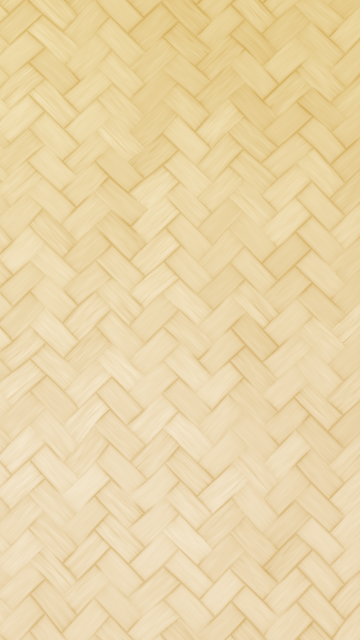
A Shadertoy shader for this texture:

```glsl
// Pale bamboo matting: a diagonal herringbone weave of two-by-one slats.
// Each slat gets its own tone, fibre grain, splits and soft uneven seams,
// over a wash that runs from yellow straw at the top to cream at the bottom.

#define REPEATS vec2(5.4, 19.2)    // zigzags across, rows down
#define VALLEY vec2(0.729, 0.167)  // position of one valley corner
#define ROW_DROP 0.05              // rows lost per zigzag, a slight tilt
#define CROWDING 0.05              // rows get closer toward the top
#define WARP 0.13                  // irregularity of the hand weave
#define SEAM_WIDTH 0.05            // in slat widths
#define SEAM_DARK 0.38
#define GRAIN 0.52
#define SLAT_VARIATION 0.34
#define STRAW vec3(0.922, 0.842, 0.632)
#define CREAM vec3(0.944, 0.882, 0.764)
#define STAIN vec3(0.075, 0.130, 0.230) // removed by one unit of shade

float hash(vec2 p) {
    vec3 a = fract(vec3(p.xyx) * 0.1031);
    a += dot(a, a.yzx + 33.33);
    return fract((a.x + a.y) * a.z);
}

float noise(vec2 p) {
    vec2 i = floor(p), f = fract(p);
    f = f * f * (3.0 - 2.0 * f);
    return mix(mix(hash(i), hash(i + vec2(1, 0)), f.x),
               mix(hash(i + vec2(0, 1)), hash(i + vec2(1, 1)), f.x), f.y);
}

// Returns the slat's lowest cell in xy and its direction in z (1 = rising).
vec3 findSlat(vec2 q) {
    vec2 cell = floor(q);
    float k = mod(cell.x - cell.y, 4.0);
    if (k < 1.5) return vec3(cell - vec2(k, 0.0), 1.0);
    return vec3(cell - vec2(0.0, 3.0 - k), 0.0);
}

// Fibres running along the slat: st.x is along it, st.y across it.
float fibres(vec2 st, float seed) {
    vec2 p = st + vec2(seed * 61.0, seed * 37.0);
    return 0.38 * noise(p * vec2(0.9, 6.0))
         + 0.34 * noise(p * vec2(1.5, 15.0))
         + 0.28 * noise(p * vec2(3.0, 27.0)) - 0.5;
}

void mainImage(out vec4 fragColor, in vec2 fragCoord) {
    vec2 uv = fragCoord / iResolution.xy;

    // Weave space: slats lie along the axes and are 2 by 1 units
    vec2 grid = uv - VALLEY;
    grid.y += CROWDING * (uv.y * (uv.y - 1.0) - VALLEY.y * (VALLEY.y - 1.0));
    grid *= REPEATS;
    grid.y += ROW_DROP * grid.x;
    grid = grid * vec2(2.0, 1.0) + vec2(-0.5, 0.5);
    vec2 q = vec2(grid.y + grid.x, grid.y - grid.x) + 64.0;
    vec2 wobble = vec2(noise(q * 0.4), noise(q * 0.4 + 91.0)) - 0.5;
    q += 2.0 * WARP * wobble;

    vec3 slat = findSlat(q);
    vec2 st = q - slat.xy;
    if (slat.z < 0.5) st = st.yx;
    float seed = hash(slat.xy + 7.0);
    float seed2 = hash(slat.yx + 143.0);

    // Tone of each slat, with a slight lean across its width
    float shade = 0.17 + SLAT_VARIATION * (seed - 0.5);
    shade += 0.24 * (seed2 - 0.5) * (st.y - 0.5);

    // Grain, stronger on some slats
    shade += GRAIN * (0.5 + seed2) * fibres(st, seed);

    // Occasional split along the slat
    float splitLine = abs(st.y - mix(0.2, 0.8, seed));
    float splitFade = smoothstep(0.35, 0.75, noise(vec2(st.x * 1.6, seed * 50.0)));
    shade += 0.30 * step(0.72, seed2) * splitFade
           * (1.0 - smoothstep(0.0, 0.06, splitLine));

    // Seams: a thin line that fades in and out, inside a faint shadow
    float side = min(st.y, 1.0 - st.y);
    float end = min(st.x, 2.0 - st.x);
    float edge = min(side, end);
    float wear = 0.15 + 1.25 * smoothstep(0.15, 0.85, noise(q * 1.1 + 29.0));
    float aa = REPEATS.y / iResolution.y;
    shade += SEAM_DARK * wear * (1.0 - smoothstep(0.0, SEAM_WIDTH + aa, edge));
    shade += 0.16 * wear * (1.0 - smoothstep(0.0, 0.20, edge));
    shade += 0.12 * (1.0 - smoothstep(0.0, 0.45, end));

    // Pale worn lip just inside one long side of some slats
    float lip = smoothstep(0.04, 0.09, st.y) * (1.0 - smoothstep(0.09, 0.18, st.y));
    shade -= 0.12 * lip * step(0.55, seed);

    // Broad wash and ageing, a little deeper toward the right
    vec3 colour = mix(CREAM, STRAW, smoothstep(0.2, 1.05, uv.y));
    shade += 0.20 * (noise(uv * vec2(2.5, 4.5) + 5.0) - 0.5);
    shade += 0.20 * (uv.x - 0.5);

    fragColor = vec4(clamp(colour - STAIN * shade, 0.0, 1.0), 1.0);
}
```
